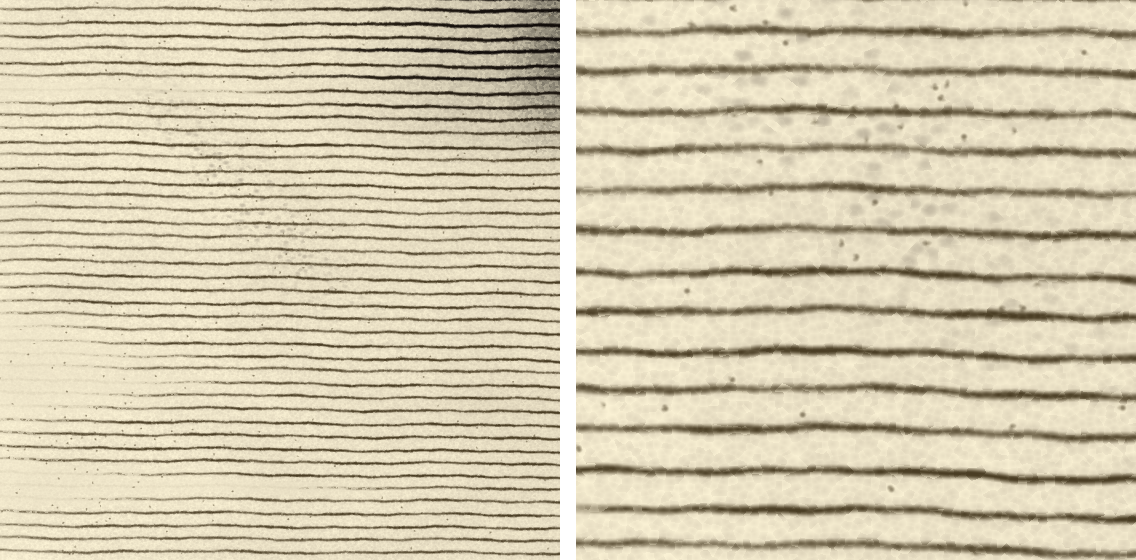
Left: the whole. Right: its middle third, enlarged.
Reproduce this texture procedurally as a Shadertoy shader.

```glsl
// Worn engraving: fine wavy horizontal ink lines fading out on aged cream paper
#define ROWS 42.3          // line periods down the canvas
#define ROW_SHIFT 0.16     // offset of the first line, in periods
#define LINE_HALF 0.0020   // half width of a line
#define LINE_SOFT 0.0021   // softness of a line edge
#define WAVE 0.0014        // height of the shared waviness
#define DRIFT 0.011        // downward drift toward the right
#define GRAIN 0.75         // strength of the paper mottling
#define PAPER_LIGHT vec3(0.98, 0.945, 0.83)
#define PAPER_DARK vec3(0.87, 0.83, 0.73)
#define INK_BROWN vec3(0.29, 0.24, 0.14)
#define INK_BLACK vec3(0.07, 0.05, 0.04)

float hash(vec2 p) {
    p = fract(p * vec2(0.1031, 0.1137));
    p += dot(p, p.yx + 33.33);
    return fract((p.x + p.y) * p.x * 17.0);
}

// Cellular noise: x = distance to the nearest point, y = id of that point
vec2 cellular(vec2 p) {
    vec2 base = floor(p);
    vec2 nearest = vec2(9.0, 0.0);
    for (int j = -1; j <= 1; j++)
    for (int i = -1; i <= 1; i++) {
        vec2 cell = base + vec2(i, j);
        vec2 point = cell + vec2(hash(cell + 71.0), hash(cell + 139.0));
        float dist = length(p - point);
        if (dist < nearest.x) nearest = vec2(dist, hash(cell + 211.0));
    }
    return nearest;
}

float bump(float x, float center, float width) {
    float d = (x - center) / width;
    return exp(-d * d);
}

// Where a row begins to show its ink, as a share of the canvas width
float wearStart(float depth, float row) {
    float jitter = hash(vec2(row + 60.0, 5.0));
    float start = 0.75 * bump(depth, 0.160, 0.014)
                + 0.34 * bump(depth, 0.655, 0.085)
                + 0.52 * bump(depth, 0.865, 0.040);
    return start * (0.65 + 0.7 * jitter) - 0.12;
}

// Displacement shared by all rows: drift and slow waves
float sharedOffset(float x, float depth) {
    float drift = x * (0.004 + DRIFT * sin(3.1416 * depth));
    return drift + WAVE * (sin(x * 15.0 + depth * 5.0 + 0.8)
                         + 0.6 * sin(x * 32.0 - depth * 9.0));
}

// Small displacement of a single row
float rowOffset(float x, float row) {
    return 0.0005 * sin(x * 61.0 + row * 2.1)
         + 0.0004 * sin(x * 143.0 + row * 4.7);
}

void mainImage(out vec4 fragColor, in vec2 fragCoord) {
    vec2 uv = fragCoord / iResolution.xy;
    float pixel = 1.0 / iResolution.y;
    float x = uv.x;
    float depth = 1.0 - uv.y;

    float q = (depth - sharedOffset(x, depth)) * ROWS - ROW_SHIFT;
    float row = floor(q);
    float rowDepth = (row + 0.5 + ROW_SHIFT) / ROWS;
    float rowHash = hash(vec2(row + 20.0, 3.0));

    // Noise layers
    vec2 grain = cellular(uv * vec2(210.0, 240.0));
    vec2 fleck = cellular(uv * vec2(75.0, 110.0) + 0.006 * grain.yx);
    vec2 speck = cellular(uv * 62.0);
    float mottle = sin(x * 9.0 + 2.0 * sin(depth * 13.0))
                 * sin(depth * 11.0 + 2.0 * sin(x * 7.0));

    // Heavy ink in the upper right corner
    float corner = smoothstep(0.40, 0.95, x + 0.08 * sin(row * 2.7))
                 * (1.0 - smoothstep(0.10, 0.32, depth));

    // Ink line with uneven width, broken ink and worn left ends
    float center = 0.5 + 0.16 * (rowHash - 0.5);
    float dist = abs((fract(q) - center) / ROWS - rowOffset(x, row));
    float pressure = sin(x * 23.0 + row * 3.3) + 0.6 * sin(x * 57.0 + row * 5.1);
    float halfWidth = LINE_HALF + 0.0002 * pressure
                    + 0.0010 * (grain.y - 0.5) + 0.0010 * corner;
    float soft = max(LINE_SOFT, pixel);
    float line = 1.0 - smoothstep(halfWidth - soft, halfWidth + soft, dist);
    float start = wearStart(rowDepth, row) + 0.16 * (grain.y - 0.5);
    float worn = mix(0.06, 1.0, smoothstep(start - 0.05, start + 0.22, x));
    float strength = 0.84 + 0.07 * pressure + 0.20 * x
                   + 0.26 * (rowHash - 0.5) - 0.20 * grain.x;
    float ink = line * worn * clamp(strength + 0.3 * corner, 0.0, 1.0);

    // Aged paper, grayer to the right and close to the ink
    float halo = worn * (1.0 - smoothstep(0.002, 0.008, dist));
    float texture2 = 0.6 * (grain.y - 0.5) + 0.7 * (0.45 - grain.x);
    float tone = 0.30 + 0.40 * x + 0.30 * halo + 0.12 * mottle
               + GRAIN * (0.45 + 0.55 * worn) * texture2;
    vec3 color = mix(PAPER_LIGHT, PAPER_DARK, clamp(tone, 0.0, 1.5));

    // Gray film that deepens toward the right edge of the corner
    float film = (1.0 - smoothstep(0.12, 0.34, depth))
               * (0.14 * smoothstep(0.55, 0.95, x) + 0.26 * smoothstep(0.88, 1.0, x));
    color *= 1.0 - film * (0.75 + 0.5 * grain.y);

    // Smudges along a diagonal and specks, densest at the lower left
    float diagonal = bump(depth - x, -0.09, 0.08) * bump(x, 0.45, 0.20);
    float blot = smoothstep(0.60, 0.10, fleck.x) * smoothstep(0.45, 0.95, fleck.y);
    color = mix(color, vec3(0.62, 0.58, 0.51), 0.55 * diagonal * blot);
    float dirt = 0.05 + 0.18 * diagonal
               + 0.20 * bump(x, 0.12, 0.22) * bump(depth, 0.80, 0.18);
    float chosen = step(1.0 - dirt, speck.y);
    float spot = chosen * (1.0 - smoothstep(0.03, 0.24, speck.x + 0.12 * grain.x));
    color = mix(color, INK_BROWN, 0.55 * spot);

    color = mix(color, mix(INK_BROWN, INK_BLACK, corner), ink);
    fragColor = vec4(color, 1.0);
}
```
